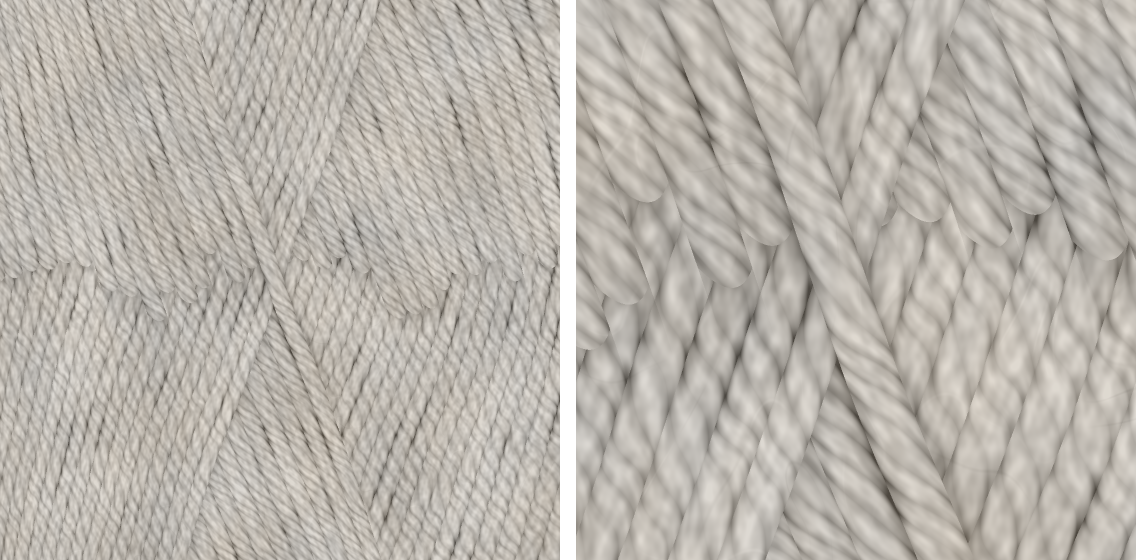
Left: the whole. Right: its middle third, enlarged.
Reproduce this texture procedurally as a WebGL 2 fragment shader.

```glsl
#version 300 es
precision highp float;
// Pale wool skein: two fanned families of twisted strands that lean left and
// right, cross in the centre and tuck under each other along a ragged line.
// Each strand is shaded from its round profile, ply grooves and fibre noise.

#define LEAN 0.37          // sideways run of strands per unit of height
#define FAN 0.60           // how much strands straighten towards the sides
#define PITCH_FALLING 0.033
#define PITCH_RISING 0.030
#define PLY_LENGTH 0.025   // distance between ply grooves
#define PLY_DEPTH 0.115
#define GAP_DEPTH 0.13     // darkness between neighbouring strands
#define POCKET_DEPTH 0.20  // darkness of occasional deep gaps
#define FIBRE_DEPTH 0.10
#define BRIGHTNESS 0.768

uniform vec2 u_resolution;
out vec4 fragColor;

const float PI = 3.14159;

float hash(vec2 p) {
    vec3 q = fract(p.xyx * 0.1031);
    q += dot(q, q.yzx + 33.33);
    return fract((q.x + q.y) * q.z);
}

float cornerRamp(vec2 cell, vec2 offset) {
    float angle = 2.0 * PI * hash(cell);
    return dot(vec2(cos(angle), sin(angle)), offset);
}

// Gradient noise, roughly -0.7 to 0.7
float noise(vec2 p) {
    vec2 c = floor(p), f = p - c;
    vec2 s = f * f * f * (f * (f * 6.0 - 15.0) + 10.0);
    vec2 e = vec2(1.0, 0.0);
    float low = mix(cornerRamp(c, f), cornerRamp(c + e, f - e), s.x);
    float high = mix(cornerRamp(c + e.yx, f - e.yx), cornerRamp(c + 1.0, f - 1.0), s.x);
    return mix(low, high, s.y);
}

struct Strand {
    float u;       // position across the family
    float id;      // strand number, 0 passes through the centre
    float across;  // -1 to 1 from edge to edge
    float seed;
};

// lean = 1 for strands falling to the right, -1 for rising ones
Strand findStrand(vec2 p, float lean, float pitch) {
    Strand s;
    s.u = p.x + lean * p.y * (LEAN - FAN * p.x * p.x);
    s.u += 0.008 * noise(p * 5.0 + lean * 7.0);
    s.id = floor(s.u / pitch + 0.5);
    s.across = 2.0 * (s.u / pitch - s.id);
    s.seed = hash(vec2(s.id, 17.0 * lean) + 60.0);
    return s;
}

float shadeStrand(Strand s, vec2 p) {
    float f = s.across;
    float drift = noise(vec2(s.seed * 91.0, p.y * 16.0));
    float phase = p.y / PLY_LENGTH + 0.6 * f + 0.25 * f * f * f + 9.0 * s.seed + drift;
    float ply = abs(sin(PI * phase));
    // Plies bulge past the nominal edge
    float edge = pow(min(abs(f) + 0.16 * (0.6 - ply), 1.1), 4.0);
    float pocket = smoothstep(0.08, 0.42, noise(p * vec2(17.0, 9.0) + 31.0));
    float fibre = noise(vec2(s.u * 150.0, p.y * 42.0) + 50.0 * s.seed);
    float spun = noise(vec2(phase * 3.5, f * 1.6 + 70.0 * s.seed));
    float v = BRIGHTNESS + PLY_DEPTH * (ply - 0.64) * (1.0 + 0.8 * drift);
    v -= edge * (GAP_DEPTH + POCKET_DEPTH * pocket);
    return v + FIBRE_DEPTH * (fibre + 0.7 * spun) + 0.035 * (s.seed - 0.5) - 0.012 * f;
}

vec3 skein(vec2 p) {
    Strand falling = findStrand(p, 1.0, PITCH_FALLING);
    Strand rising = findStrand(p, -1.0, PITCH_RISING);

    // Ragged line where the falling strands of both sides dive under
    float side = (abs(falling.id * PITCH_FALLING) - 0.25) / 0.09;
    float tuckLine = 0.03 - 0.09 * exp(-side * side) + 0.07 * (falling.seed - 0.5);
    float aboveTuck = p.y - tuckLine - 0.012 * falling.across * falling.across;

    // The crossing splits the plane into a top, bottom, left and right wedge
    bool leftOfFall = falling.id <= 0.0;
    bool rightOfRise = rising.id > 0.0;
    bool sideWedge = leftOfFall != rightOfRise;
    bool mainStrand = falling.id == 0.0;
    bool showFalling = mainStrand || (sideWedge ? aboveTuck > 0.0 : leftOfFall);

    float v;
    if (showFalling) v = shadeStrand(falling, p);
    else v = shadeStrand(rising, p);

    // Contact shadows at the tuck line and beside the crossing strands
    float nearCentre = 1.0 - smoothstep(0.03, 0.45, abs(p.y));
    if (!mainStrand) {
        float fallGap = abs(falling.u) - 0.5 * PITCH_FALLING;
        float riseGap = abs(rising.u) - 0.5 * PITCH_RISING;
        v -= 0.15 * nearCentre * exp(-max(fallGap, 0.0) / 0.008);
        if (showFalling) v -= 0.10 * exp(-max(riseGap, 0.0) / 0.008);
        if (sideWedge) v -= (showFalling ? 0.05 : 0.11) * exp(-abs(aboveTuck) / 0.014);
    }

    // Loose hairs, soft blotches and fine grain
    float hair = 1.0 - smoothstep(0.0, 0.035, abs(noise(p * vec2(26.0, 15.0) + 2.0 * noise(p * 9.0))));
    v += 0.06 * hair * noise(p * 21.0 + 12.0);
    v += 0.06 * noise(p * 7.0 + 80.0) + 0.05 * noise(p * 125.0);
    v = clamp(v, 0.30, 0.87);

    float tint = noise(p * 6.0 + 40.0) + 0.5 * noise(p * vec2(40.0, 16.0));
    return vec3(v) - vec3(0.0, 0.02, 0.05) + tint * vec3(0.014, 0.0, -0.018);
}

void main() {
    vec3 sum = vec3(0.0);
    for (int i = 0; i < 4; i++) {
        vec2 offset = vec2(i % 2, i / 2) * 0.5 - 0.25;
        vec2 p = (gl_FragCoord.xy + offset - 0.5 * u_resolution) / u_resolution.y;
        sum += skein(p + vec2(0.01, 0.0));
    }
    fragColor = vec4(sum / 4.0, 1.0);
}
```
